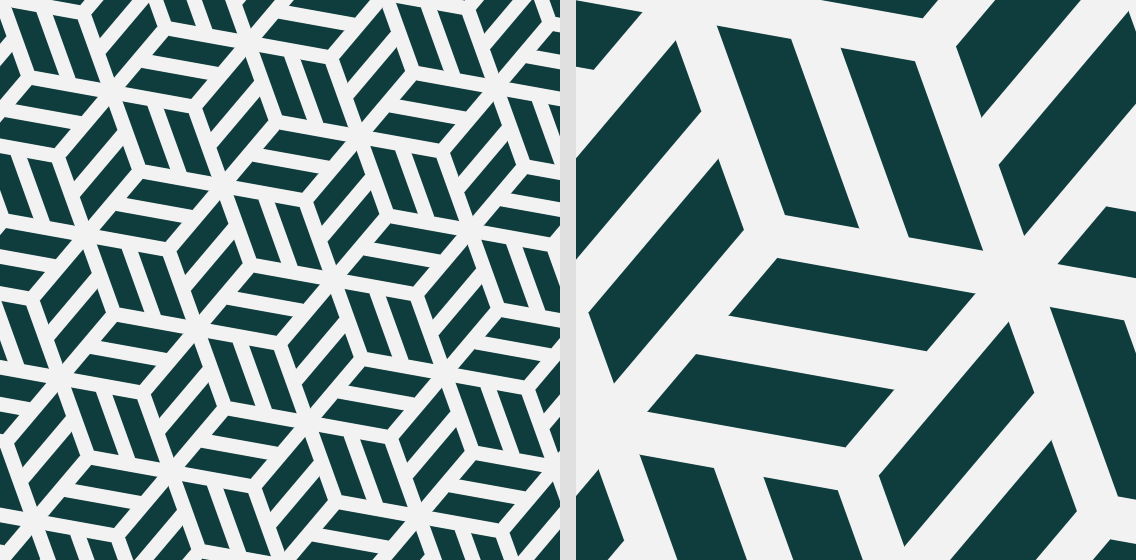
Left: the whole. Right: its middle third, enlarged.
A three.js fragment shader for this pattern:

```glsl
// Tumbling-block rhombus tiling, each rhombus split into two dark parallel bars.
varying vec2 vUv;

const vec3 PAPER = vec3(0.95, 0.95, 0.95);
const vec3 INK = vec3(0.06, 0.24, 0.24);

const float STAR_SPACING = 0.2595;          // distance between six-way joints
const vec2 STAR_CENTER = vec2(0.5955, 0.5007);
const float TILT = 10.2;                    // clockwise, in degrees

const vec2 BAR_HALF_SIZE = vec2(0.15, 0.4); // in rhombus sides
const float SIN_60 = 0.8660254;

vec2 rotate(vec2 p, float angle) {
  float c = cos(angle), s = sin(angle);
  return vec2(c * p.x - s * p.y, s * p.x + c * p.y);
}

// Coordinates along two unit axes set 60 degrees apart.
vec2 toSkew(vec2 p) {
  float t = p.y / SIN_60;
  return vec2(p.x - 0.5 * t, t);
}

// Signed distance to the nearer of the two bars in a unit rhombus.
float barDistance(vec2 cell, vec2 halfSize) {
  vec2 offset = vec2(0.5 * abs(fract(2.0 * cell.x) - 0.5), abs(cell.y - 0.5));
  vec2 d = (offset - halfSize) * SIN_60;
  return max(d.x, d.y);
}

// Bars of one rhombus orientation, which fills every third skewed cell.
float barCoverage(vec2 p, vec2 halfSize, float blur) {
  vec2 skew = toSkew(p);
  vec2 id = floor(skew);
  float phase = mod(id.x - id.y + 0.5, 3.0);
  float d = barDistance(skew - id, halfSize);
  return step(phase, 1.0) * (1.0 - smoothstep(-blur, blur, d));
}

void main() {
  // Rhombus side is one unit; y points down so the bars turn clockwise.
  vec2 p = (vUv - STAR_CENTER) * vec2(1.0, -1.0) * sqrt(3.0) / STAR_SPACING;
  p = rotate(p, -radians(TILT));
  float blur = 0.65 * length(dFdx(p));

  // Three orientations, a third of a turn apart.
  float ink = 0.0;
  for (int i = 0; i < 3; i++) {
    vec2 turned = rotate(p, radians(120.0) * float(i));
    ink = max(ink, barCoverage(turned, BAR_HALF_SIZE, blur));
  }

  gl_FragColor = vec4(mix(PAPER, INK, ink), 1.0);
}
```
